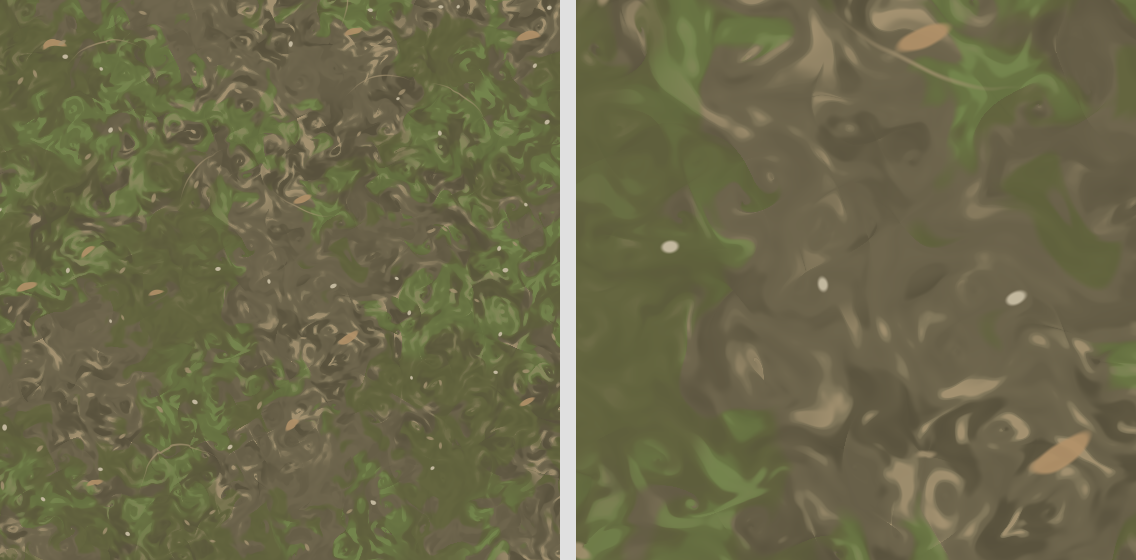
Left: the whole. Right: its middle third, enlarged.
Reproduce this texture procedurally as a Shadertoy shader.

```glsl
// Mossy forest soil in swirling painted strokes, with pebbles, twigs and dry leaves.

const vec3 SOIL = vec3(0.425, 0.392, 0.298);
const vec3 DARK_SOIL = vec3(0.352, 0.325, 0.242);
const vec3 PALE_SOIL = vec3(0.51, 0.47, 0.36);
const vec3 OLIVE = vec3(0.385, 0.390, 0.243);
const vec3 GRASS = vec3(0.408, 0.452, 0.262);
const vec3 BRIGHT_GRASS = vec3(0.45, 0.52, 0.30);
const vec3 STRAW = vec3(0.64, 0.57, 0.44);
const vec3 LEAF = vec3(0.70, 0.57, 0.41);
const vec3 PEBBLE = vec3(0.76, 0.72, 0.62);

float hash(vec2 p) {
    vec3 q = fract(p.xyx * 0.1031);
    q += dot(q, q.yzx + 33.33);
    return fract((q.x + q.y) * q.z);
}

float noise(vec2 p) {
    vec2 i = floor(p), f = fract(p);
    f = f * f * f * (f * (f * 6.0 - 15.0) + 10.0);
    float low = mix(hash(i), hash(i + vec2(1, 0)), f.x);
    float high = mix(hash(i + vec2(0, 1)), hash(i + vec2(1, 1)), f.x);
    return mix(low, high, f.y);
}

mat2 rotation(float angle) {
    float c = cos(angle), s = sin(angle);
    return mat2(c, s, -s, c);
}

float fbm(vec2 p) {
    float sum = 0.0, weight = 0.5;
    for (int i = 0; i < 4; i++) {
        sum += weight * noise(p);
        p = rotation(0.65) * p * 2.1 + 17.3;
        weight *= 0.55;
    }
    return sum;
}

// Swirling stroke direction: the curl of a smooth height field.
float swirlHeight(vec2 p) {
    return noise(rotation(0.4) * p * 12.0 + 40.0) + 0.5 * noise(rotation(1.1) * p * 27.0 + 80.0);
}

vec2 flow(vec2 p) {
    float e = 0.002, h = swirlHeight(p);
    vec2 slope = vec2(swirlHeight(p + vec2(e, 0)) - h, swirlHeight(p + vec2(0, e)) - h) / e;
    return vec2(slope.y, -slope.x) / (length(slope) + 0.8);
}

vec2 drift(vec2 p, float stride) {
    for (int i = 0; i < 8; i++) p += stride * flow(p);
    return p;
}

// Noise averaged along the flow: x holds fine strokes, y broad ones, near unit spread.
vec2 strokes(vec2 p) {
    vec2 sum = vec2(0);
    for (int side = -1; side <= 1; side += 2) {
        vec2 q = p;
        for (int i = 0; i < 9; i++) {
            q += float(side) * 0.0018 * flow(q);
            sum += vec2(noise(q * 115.0), noise(q * 48.0 + 7.0));
        }
    }
    return (sum / 18.0 - 0.5) / vec2(0.09, 0.14);
}

// Coverage of bent ellipses placed at random in a grid.
float scatter(vec2 p, float grid, float chance, vec2 size, float bend, float tilt, float spread, float seed) {
    vec2 home = floor(p * grid);
    float cover = 0.0;
    for (int y = -1; y <= 1; y++)
    for (int x = -1; x <= 1; x++) {
        vec2 id = home + vec2(x, y), key = id + seed;
        if (hash(key) > chance) continue;
        vec2 center = (id + vec2(hash(key + 11.7), hash(key + 23.1))) / grid;
        float turn = tilt + spread * (hash(key + 31.9) - 0.5);
        vec2 q = rotation(-turn) * (p - center);
        q.y += bend * q.x * q.x * (hash(key + 47.3) * 2.0 - 0.6);
        vec2 extent = size * mix(0.65, 1.15, hash(key + 59.2));
        float d = (length(q / extent) - 1.0) * extent.y;
        cover = max(cover, 1.0 - smoothstep(-0.0012, 0.0012, d));
    }
    return cover;
}

void mainImage(out vec4 fragColor, in vec2 fragCoord) {
    vec2 p = fragCoord / iResolution.y;
    vec2 swirled = drift(p, 0.004);
    vec2 stroke = strokes(p);
    float fine = stroke.x, broad = stroke.y;

    // Patches of moss, and busy areas where strokes stand out
    float moss = (fbm(swirled * 6.0 + 3.0) - 0.5) / 0.12 + 0.35 * broad;
    float green = smoothstep(-0.2, 0.35, moss);
    float busy = smoothstep(0.35, 0.65, fbm(swirled * 7.0 + 60.0));
    float lush = smoothstep(0.4, 0.62, noise(swirled * 9.0 + 25.0));

    // Soil and moss with dark and bright strokes
    vec3 color = mix(SOIL, OLIVE, green);
    color = mix(color, GRASS, green * lush * smoothstep(-0.5, 0.5, broad + 0.4 * fine));
    color = mix(color, BRIGHT_GRASS, green * lush * smoothstep(0.8, 1.8, fine) * 0.8);
    float shadow = smoothstep(0.5, 1.5, -broad - 0.4 * fine);
    color = mix(color, DARK_SOIL, shadow * mix(0.85, 0.5, green) * mix(0.3, 1.0, busy));
    color *= 1.0 + 0.025 * clamp(fine, -2.0, 2.0) * mix(0.4, 1.0, busy);

    // Pale wisps of dry grass
    float bare = busy * (1.0 - 0.7 * green);
    color = mix(color, PALE_SOIL, bare * smoothstep(1.0, 1.8, fine));
    color = mix(color, STRAW, bare * smoothstep(1.8, 2.6, fine));

    // Litter, with edges nudged by the flow
    vec2 q = p + 0.002 * flow(p);
    color = mix(color, STRAW, 0.75 * scatter(q, 5.0, 0.2, vec2(0.05, 0.0017), 7.0, 0.6, 2.6, 5.0));
    color = mix(color, LEAF, 0.9 * scatter(q, 8.0, 0.12, vec2(0.019, 0.0065), 14.0, 0.4, 0.6, 90.0));
    color = mix(color, STRAW, 0.85 * scatter(q, 22.0, 0.1, vec2(0.007, 0.0032), 0.0, 1.0, 3.0, 140.0));
    color = mix(color, PEBBLE, scatter(q, 20.0, 0.06, vec2(0.0048, 0.0036), 0.0, 0.0, 3.0, 210.0));

    fragColor = vec4(color, 1.0);
}
```
